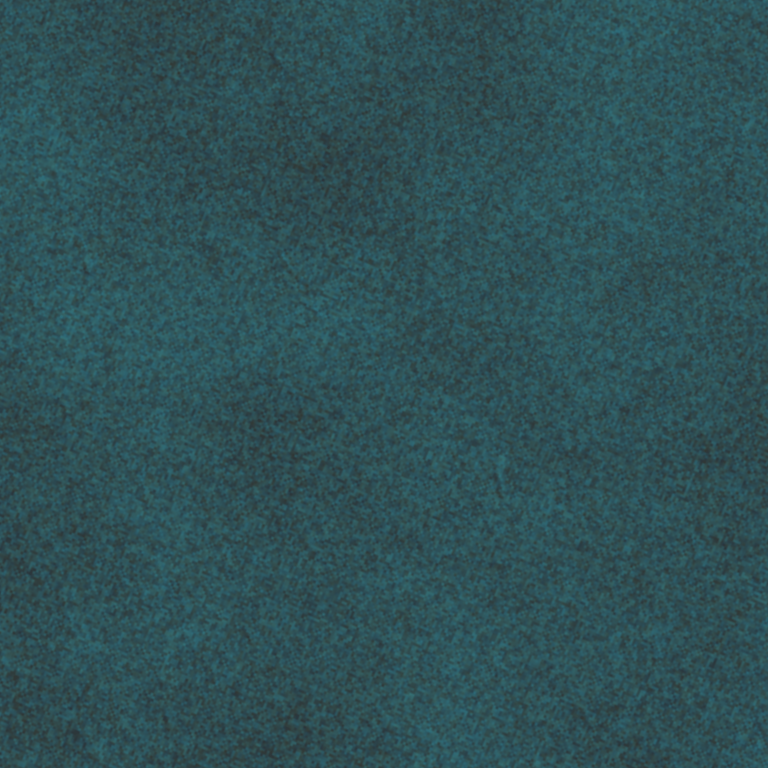
A WebGL 2 fragment shader for this texture:

```glsl
#version 300 es
precision highp float;

uniform vec2 u_resolution;
out vec4 fragColor;

#define SHADE_COLOR vec3(0.180, 0.250, 0.262)
#define LIGHT_COLOR vec3(0.190, 0.385, 0.414)
#define GRAIN_SCALE 290.0
#define GRAIN_CONTRAST 0.95
#define NAP_CONTRAST 0.52
#define BLOTCH_SCALE 5.0
#define BLOTCH_CONTRAST 0.75
#define RELIEF_CONTRAST 0.55
#define CREASE_CELLS 10.0
#define CREASE_SHARE 0.5
#define CREASE_WIDTH 0.0042
#define HUE_DRIFT vec3(0.035, 0.010, -0.035)

// Integer hash of a lattice cell, giving three values in 0..1
vec3 hash3(vec2 cell, uint seed) {
    uvec3 v = uvec3(ivec3(cell, 0)) + uvec3(0u, 0u, seed);
    v = v * 1664525u + 1013904223u;
    v += v.yzx * v.zxy;
    v ^= v >> 16u;
    v += v.yzx * v.zxy;
    return vec3(v >> 8u) / 16777216.0;
}

mat2 rotation(float angle) {
    float c = cos(angle), s = sin(angle);
    return mat2(c, s, -s, c);
}

// Smooth noise centred on zero
float noise(vec2 p, uint seed) {
    vec2 cell = floor(p), f = fract(p);
    f = f * f * (3.0 - 2.0 * f);
    float low = mix(hash3(cell, seed).x, hash3(cell + vec2(1, 0), seed).x, f.x);
    float high = mix(hash3(cell + vec2(0, 1), seed).x, hash3(cell + vec2(1, 1), seed).x, f.x);
    return mix(low, high, f.y) - 0.5;
}

float layeredNoise(vec2 p, uint seed) {
    float sum = 0.0, weight = 0.5;
    for (uint i = 0u; i < 5u; i++) {
        sum += weight * noise(p, seed + i);
        p = rotation(0.65) * p * 2.03;
        weight *= 0.55;
    }
    return sum;
}

// Short bent folds scattered one per cell, lit from above
float creases(vec2 p) {
    vec2 home = floor(p * CREASE_CELLS);
    float sum = 0.0;
    for (int y = -1; y <= 1; y++) {
        for (int x = -1; x <= 1; x++) {
            vec2 cell = home + vec2(x, y);
            vec3 place = hash3(cell, 40u);
            vec3 form = hash3(cell, 41u);
            vec2 q = p - (cell + place.xy) / CREASE_CELLS;
            q = rotation(0.55 + (form.x - 0.5) * 1.9) * q;
            float halfLength = mix(0.012, 0.042, form.y);
            float bend = (form.z - 0.5) * 18.0;
            float side = (q.y - bend * q.x * q.x) / CREASE_WIDTH;
            float along = q.x / halfLength;
            float taper = exp(-along * along * along * along);
            float strength = step(place.z, CREASE_SHARE) * mix(0.15, 0.65, form.z * form.x);
            sum += strength * taper * side * exp(-side * side * 0.8);
        }
    }
    return sum;
}

void main() {
    vec2 p = gl_FragCoord.xy / u_resolution.y;

    // Uneven paths for the folds and the broad patches
    vec2 wander = vec2(layeredNoise(p * 16.0, 10u), layeredNoise(p * 16.0, 20u));
    vec2 bent = p + wander * 0.028;

    // Broad worn patches
    float tone = 0.5 + BLOTCH_CONTRAST * layeredNoise(bent * BLOTCH_SCALE, 1u);

    // Faint surface relief from a slope toward the light
    vec2 toLight = vec2(-0.002, 0.005);
    float slope = layeredNoise(bent * 13.0, 30u) - layeredNoise((bent + toLight) * 13.0, 30u);
    tone += RELIEF_CONTRAST * slope + creases(bent);

    // Fine fibre grain over a slightly coarser nap
    vec2 fibre = rotation(0.4) * p;
    tone += GRAIN_CONTRAST * noise(fibre * GRAIN_SCALE, 50u);
    tone += NAP_CONTRAST * noise(rotation(0.7) * p * GRAIN_SCALE * 0.52, 51u);

    // Small shifts between blue and olive fibres
    vec3 color = mix(SHADE_COLOR, LIGHT_COLOR, clamp(tone, -0.25, 1.3));
    color += HUE_DRIFT * noise(fibre * GRAIN_SCALE * 0.7, 52u);
    fragColor = vec4(color, 1.0);
}
```
